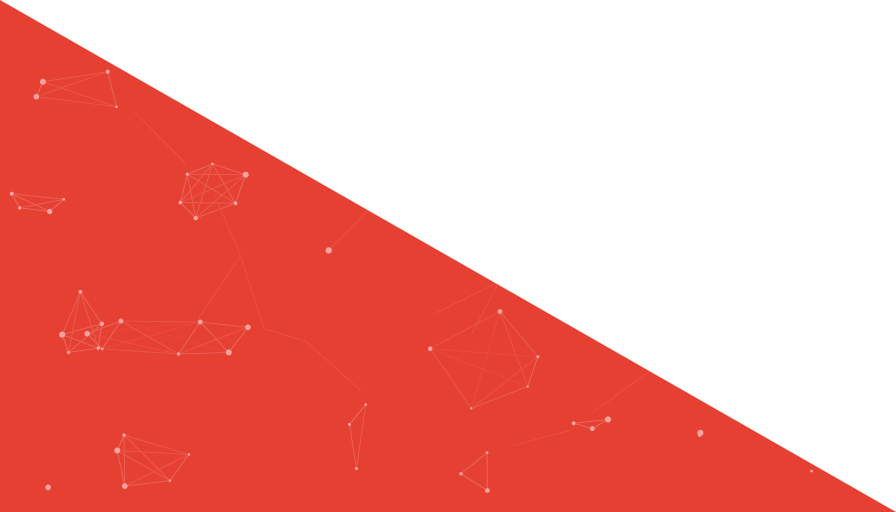
A WebGL 2 fragment shader for this background:

```glsl
#version 300 es
precision highp float;

uniform vec2 u_resolution;
out vec4 outColor;

const vec3 WHITE = vec3(1.0);
const vec3 RED = vec3(0.902, 0.251, 0.196);
const float TAU = 6.2831853;
const float LINE_WIDTH = 0.0018;
const float LINK_REACH = 0.26;

float hash(vec2 p) {
    vec3 q = fract(p.xyx * vec3(0.1031, 0.1030, 0.0973));
    q += dot(q, q.yzx + 33.33);
    return fract((q.x + q.y) * q.z);
}

// Antialiased coverage of a shape from its signed distance
float coverage(float dist, float pixel) {
    return clamp(0.5 - dist / pixel, 0.0, 1.0);
}

float segmentDistance(vec2 p, vec2 a, vec2 b) {
    vec2 ab = b - a;
    float t = clamp(dot(p - a, ab) / max(dot(ab, ab), 1e-6), 0.0, 1.0);
    return length(p - a - ab * t);
}

float link(vec2 p, vec2 a, vec2 b, float strength, float pixel) {
    return strength * coverage(segmentDistance(p, a, b) - 0.5 * LINE_WIDTH, pixel);
}

// Nodes spread around an ellipse, one per jittered sector
vec2 nodePosition(int i, int count, vec2 center, vec2 extent, float seed) {
    vec2 key = vec2(float(i), seed);
    float angle = TAU * (float(i) + 0.7 * hash(key)) / float(count);
    float reach = count == 1 ? 0.0 : mix(0.65, 1.1, hash(key + 17.0));
    return center + extent * reach * vec2(cos(angle), sin(angle));
}

// A group of dots joined by lines that fade with length
float cluster(vec2 p, vec2 center, vec2 extent, int count, float seed, float pixel) {
    float ink = 0.0;
    for (int i = 0; i < count; i++) {
        vec2 a = nodePosition(i, count, center, extent, seed);
        float size = hash(vec2(seed, float(i) + 5.0));
        float radius = mix(0.0022, 0.0062, size);
        ink = max(ink, 0.52 * coverage(length(p - a) - radius, pixel));
        for (int j = i + 1; j < count; j++) {
            vec2 b = nodePosition(j, count, center, extent, seed);
            float fade = max(0.0, 1.0 - length(b - a) / LINK_REACH);
            ink = max(ink, link(p, a, b, 0.28 * fade, pixel));
        }
    }
    return ink;
}

float clusters(vec2 p, float pixel) {
    float ink = cluster(p, vec2(0.15, 0.82), vec2(0.11, 0.045), 4, 1.0, pixel);
    ink = max(ink, cluster(p, vec2(0.41, 0.63), vec2(0.075, 0.055), 6, 2.0, pixel));
    ink = max(ink, cluster(p, vec2(0.08, 0.605), vec2(0.07, 0.025), 4, 3.0, pixel));
    ink = max(ink, cluster(p, vec2(0.34, 0.34), vec2(0.17, 0.045), 7, 4.0, pixel));
    ink = max(ink, cluster(p, vec2(0.16, 0.36), vec2(0.05, 0.10), 5, 5.0, pixel));
    ink = max(ink, cluster(p, vec2(0.28, 0.095), vec2(0.09, 0.07), 5, 6.0, pixel));
    ink = max(ink, cluster(p, vec2(0.70, 0.18), vec2(0.02, 0.09), 3, 7.0, pixel));
    ink = max(ink, cluster(p, vec2(0.95, 0.29), vec2(0.105, 0.095), 5, 8.0, pixel));
    ink = max(ink, cluster(p, vec2(0.94, 0.08), vec2(0.06, 0.055), 3, 9.0, pixel));
    ink = max(ink, cluster(p, vec2(1.155, 0.18), vec2(0.04, 0.02), 3, 10.0, pixel));
    ink = max(ink, cluster(p, vec2(1.37, 0.152), vec2(0.006, 0.003), 2, 11.0, pixel));
    ink = max(ink, cluster(p, vec2(0.642, 0.511), vec2(0.0), 1, 12.0, pixel));
    ink = max(ink, cluster(p, vec2(0.094, 0.048), vec2(0.0), 1, 13.0, pixel));
    return max(ink, cluster(p, vec2(1.585, 0.080), vec2(0.0), 1, 14.0, pixel));
}

// Long faint lines between groups and out to the diagonal
float bridges(vec2 p, float pixel) {
    float faint = 0.09;
    vec2 hub = vec2(0.470, 0.500);
    float ink = link(p, vec2(0.263, 0.781), vec2(0.363, 0.680), faint, pixel);
    ink = max(ink, link(p, hub, vec2(0.418, 0.621), faint, pixel));
    ink = max(ink, link(p, hub, vec2(0.388, 0.379), faint, pixel));
    ink = max(ink, link(p, hub, vec2(0.516, 0.358), faint, pixel));
    ink = max(ink, link(p, vec2(0.516, 0.358), vec2(0.598, 0.333), faint, pixel));
    ink = max(ink, link(p, vec2(0.598, 0.333), vec2(0.705, 0.237), faint, pixel));
    ink = max(ink, link(p, vec2(0.642, 0.511), vec2(0.720, 0.590), faint, pixel));
    ink = max(ink, link(p, vec2(0.922, 0.349), vec2(0.975, 0.450), faint, pixel));
    ink = max(ink, link(p, vec2(0.852, 0.389), vec2(0.975, 0.450), faint, pixel));
    ink = max(ink, link(p, vec2(1.002, 0.130), vec2(1.116, 0.160), faint, pixel));
    return max(ink, link(p, vec2(1.157, 0.194), vec2(1.267, 0.274), faint, pixel));
}

void main() {
    float pixel = 1.0 / u_resolution.y;
    float aspect = u_resolution.x * pixel;
    vec2 p = gl_FragCoord.xy * pixel;

    // Red field under the falling diagonal
    float edge = dot(p - vec2(0.0, 1.0), normalize(vec2(1.0, aspect)));
    float ink = max(clusters(p, pixel), bridges(p, pixel));
    vec3 field = mix(RED, WHITE, ink);
    outColor = vec4(mix(WHITE, field, coverage(edge, pixel)), 1.0);
}
```
